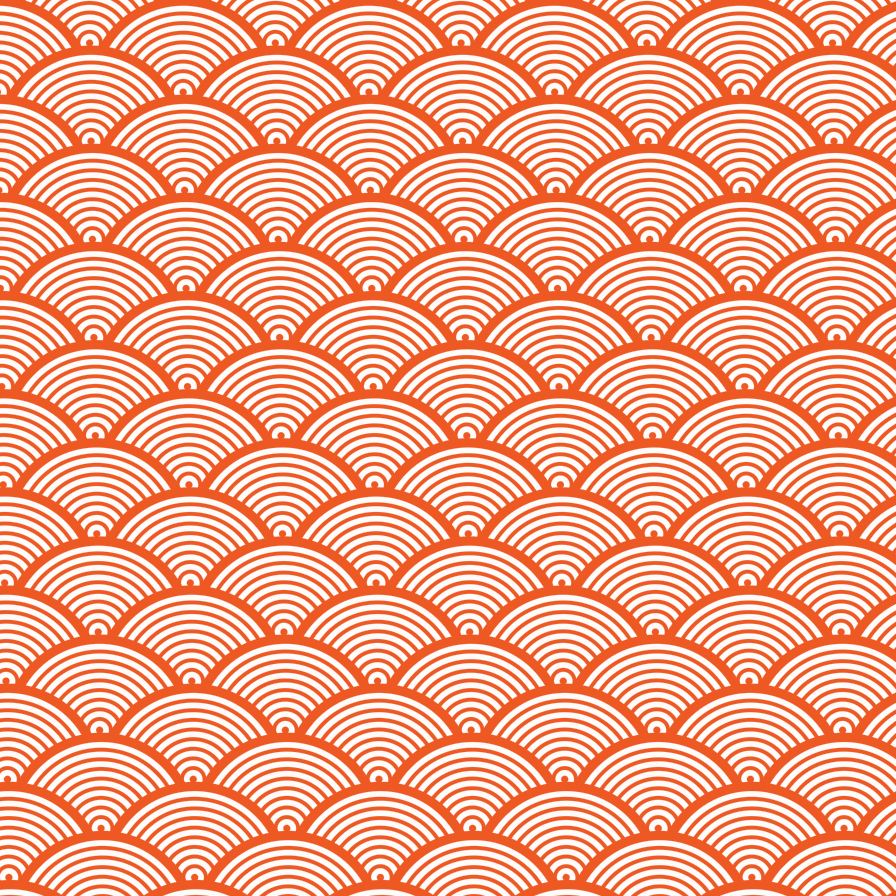
Write a Shadertoy shader that draws this pattern.

```glsl
// Overlapping wave scales: staggered rows of concentric rings with a heavy rim.
// Each pixel composites the few rows that can reach it, back to front, using
// ring distances; a slight sideways drift per row leans the columns.

const vec3 INK = vec3(0.935, 0.345, 0.135);
const vec3 PAPER = vec3(0.995, 0.988, 0.982);

const float COLUMN_STEP = 0.2073;   // distance between scales in a row
const float ROW_STEP = 0.05478;     // distance between rows
const float ROW_DRIFT = 0.0008;     // sideways lean per row
const vec2 FIRST_TOP = vec2(0.1016, 0.0508);  // crest of row 0, y down

const float RADIUS = 0.1068;
const float RIM = 0.0104;           // heavy outer band
const float RING_STEP = 0.01075;    // one gap plus one line
const float GAP = 0.0064;           // paper part of each ring

// Coverage of the region where the signed distance is negative.
float coverage(float dist, float pixel) {
    return clamp(0.5 - dist / pixel, 0.0, 1.0);
}

// Signed distance to the paper gaps, given the distance from the centre.
float gapDistance(float r) {
    float depth = RADIUS - RIM - r;
    float offset = mod(depth - 0.5 * GAP + 0.5 * RING_STEP, RING_STEP);
    float gap = abs(offset - 0.5 * RING_STEP) - 0.5 * GAP;
    return max(gap, -depth);
}

// Distance from p to the nearest scale centre of a row.
float centreDistance(vec2 p, float row) {
    float stagger = 0.5 * COLUMN_STEP * mod(row, 2.0);
    float x = p.x - FIRST_TOP.x - stagger - ROW_DRIFT * row;
    x -= COLUMN_STEP * round(x / COLUMN_STEP);
    float y = p.y - FIRST_TOP.y - ROW_STEP * row - RADIUS;
    return length(vec2(x, y));
}

vec3 waveScales(vec2 p, float pixel) {
    float frontRow = floor((p.y - FIRST_TOP.y) / ROW_STEP) + 1.0;
    vec3 color = INK;
    // Lower rows lie over the rows above them.
    for (int i = 4; i >= 0; i--) {
        float r = centreDistance(p, frontRow - float(i));
        vec3 rings = mix(INK, PAPER, coverage(gapDistance(r), pixel));
        color = mix(color, rings, coverage(r - RADIUS, pixel));
    }
    return color;
}

void mainImage(out vec4 fragColor, in vec2 fragCoord) {
    vec2 p = fragCoord / iResolution.y;
    p.y = 1.0 - p.y;
    float pixel = 1.15 / iResolution.y;
    fragColor = vec4(waveScales(p, pixel), 1.0);
}
```
